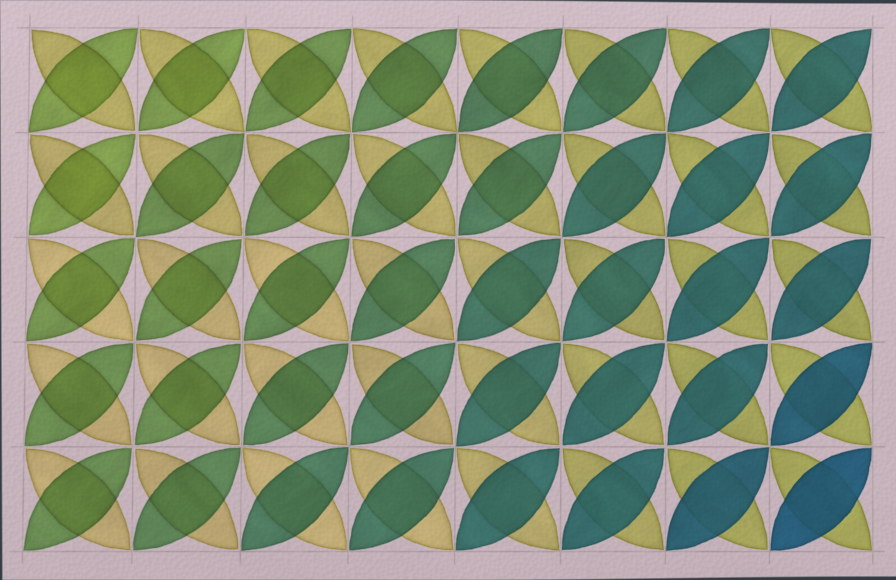
Reproduce this pattern procedurally as a WebGL 2 fragment shader.

```glsl
#version 300 es
precision highp float;
// Watercolour sheet: 8 x 5 cells, each with two crossed leaves, yellow below green.
// Each leaf is the overlap of two quarter discs; washes drift from green to blue.
// Layered sines give wobble and pigment, cellular noise gives the paper grain.

uniform vec2 u_resolution;
out vec4 fragColor;

const float ASPECT = 1.542;
const vec2 GRID = vec2(8.0, 5.0);
const vec3 PAPER = vec3(0.79, 0.715, 0.75);
const vec3 PENCIL = vec3(0.46, 0.42, 0.42);
const vec3 BACKDROP = vec3(0.10, 0.16, 0.18);

vec2 hash2(vec2 p) {
  return fract(sin(vec2(dot(p, vec2(127.1, 311.7)), dot(p, vec2(269.5, 183.3)))) * 4375.85);
}

// Distance to the nearest jittered point
float cellular(vec2 p) {
  vec2 base = floor(p);
  float nearest = 2.0;
  for (int j = -1; j <= 1; j++) {
    for (int i = -1; i <= 1; i++) {
      vec2 site = base + vec2(i, j);
      nearest = min(nearest, length(site + hash2(site) - p));
    }
  }
  return nearest;
}

// Cloudy layered sines, roughly -1 to 1
float clouds(vec2 p) {
  float sum = 0.0, amp = 0.55;
  for (int i = 0; i < 4; i++) {
    p += 0.7 * sin(p.yx * 1.3 + float(i));
    sum += amp * sin(p.x) * cos(p.y);
    p = mat2(1.5, 1.1, -1.1, 1.5) * p;
    amp *= 0.6;
  }
  return sum;
}

// Leaf from (0,0) to (1,1) in a unit cell; negative inside
float leaf(vec2 q, float radius) {
  return max(length(q - vec2(1.0, 0.0)), length(q - vec2(0.0, 1.0))) - radius;
}

float cover(float d, float blur) {
  return 1.0 - smoothstep(-blur, blur, d);
}

// Dark rim where pigment dries at the edge of a wash
float rim(float d, float width) {
  return exp(-abs(d + 0.5 * width) / width);
}

vec3 greenWash(float t) {
  vec3 c = mix(vec3(0.48, 0.59, 0.25), vec3(0.39, 0.525, 0.27), smoothstep(0.0, 0.3, t));
  c = mix(c, vec3(0.28, 0.46, 0.345), smoothstep(0.25, 0.58, t));
  c = mix(c, vec3(0.21, 0.42, 0.41), smoothstep(0.5, 0.8, t));
  return mix(c, vec3(0.15, 0.36, 0.46), smoothstep(0.78, 1.05, t));
}

vec3 yellowWash(vec2 t) {
  vec3 c = mix(vec3(0.70, 0.66, 0.39), vec3(0.75, 0.665, 0.46), smoothstep(0.0, 0.6, t.y));
  return mix(c, vec3(0.64, 0.64, 0.35), smoothstep(0.3, 0.95, t.x));
}

// Sheet position to cell coordinates, with slight hand-drawn skew
vec2 gridSpace(vec2 p) {
  float left = mix(0.038, 0.052, p.y);
  vec2 t = (p - vec2(left, 0.049)) / vec2(1.502 - left, 0.903);
  t.x -= 0.033 * t.x * (1.0 - t.x);
  return t * GRID;
}

void main() {
  vec2 p = gl_FragCoord.xy / u_resolution * vec2(ASPECT, 1.0);
  vec2 g = gridSpace(p);
  vec2 id = clamp(floor(g), vec2(0.0), GRID - 1.0);
  vec2 q = g - id;
  float blur = max(5.5 / u_resolution.y, 0.006);
  vec2 rnd = hash2(id + 3.0);
  vec2 t = vec2(id.x, GRID.y - 1.0 - id.y) / (GRID - 1.0);

  // Paper and faint ruled lines that overrun the grid
  vec3 col = PAPER * (0.965 + 0.07 * p.y + 0.012 * clouds(p * 9.0));
  vec2 toLine = abs(fract(g + 0.5) - 0.5);
  vec2 outside = max(-g, g - GRID);
  float ruled = cover(min(toLine.x, toLine.y) - 0.006, blur) * cover(max(outside.x, outside.y) - 0.12, blur);
  col = mix(col, PENCIL, ruled * (0.3 + 0.15 * clouds(p * 40.0)));

  // Leaf outlines with uneven brushwork
  float pigment = clouds(q * 5.0 + rnd * 40.0);
  float wobble = 0.008 * clouds(g * 7.0 + rnd * 9.0);
  float dYellow = leaf(vec2(1.0 - q.x, q.y), 0.988 + 0.012 * (rnd.x - 0.5)) + wobble;
  float dGreen = leaf(q, 0.99 + 0.012 * (rnd.y - 0.5)) - wobble;
  float inYellow = cover(dYellow, blur);

  // Yellow wash
  vec3 yellow = yellowWash(t) * (1.0 + 0.07 * (rnd.x - 0.5) + 0.05 * pigment);
  yellow *= 1.0 - vec3(0.20, 0.20, 0.38) * rim(dYellow, 0.014);
  col = mix(col, yellow, inYellow);

  // Translucent green wash, warmer where the yellow shows through
  float drift = 0.75 * t.x + 0.28 * t.y + 0.09 * (rnd.y - 0.5);
  float sheer = mix(1.0, 0.3, smoothstep(0.1, 0.9, drift));
  vec3 green = greenWash(drift) * (1.0 + 0.07 * pigment);
  vec3 tip = green + vec3(0.03, 0.03, 0.06) * sheer;
  vec3 overlap = green * mix(vec3(1.0), vec3(0.96, 0.94, 0.84), sheer);
  green = mix(tip, overlap, inYellow);
  green *= 1.0 - 0.20 * sheer * rim(dYellow, 0.012);
  green *= 1.0 - 0.18 * rim(dGreen, 0.014);
  col = mix(col, green, cover(dGreen, blur));

  // Side-lit paper grain
  vec2 tooth = p * 130.0;
  col *= 1.0 + 0.045 * (cellular(tooth) - cellular(tooth + vec2(-0.35, 0.35)));

  // Backdrop slivers past the sheet edges
  float edge = min(1.0 - p.y - 0.006 * smoothstep(0.7, 1.5, p.x), p.y - 0.006 * smoothstep(0.8, 1.5, p.x));
  edge = min(edge, p.x - 0.004 * (1.0 - p.y));
  col = mix(col, BACKDROP, 0.85 * cover(edge, 0.2 * blur));
  fragColor = vec4(col, 1.0);
}
```
